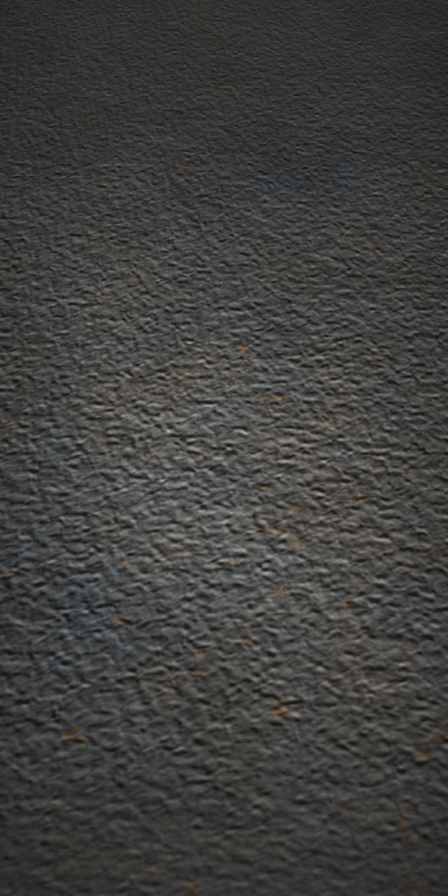
This texture is drawn by a Shadertoy shader. Its source:

```glsl
// Rough dark asphalt receding upward, with a soft pool of light and rusty flecks.

float hash(vec2 p) {
    vec3 q = fract(vec3(p.xyx) * 0.1031);
    q += dot(q, q.yzx + 33.33);
    return fract((q.x + q.y) * q.z);
}

float noise(vec2 p) {
    vec2 cell = floor(p), f = fract(p);
    f = f * f * (3.0 - 2.0 * f);
    return mix(mix(hash(cell), hash(cell + vec2(1, 0)), f.x),
               mix(hash(cell + vec2(0, 1)), hash(cell + vec2(1, 1)), f.x), f.y);
}

float fbm(vec2 p) {
    float sum = 0.0, amp = 0.5;
    for (int i = 0; i < 4; i++) {
        sum += amp * noise(p);
        p = mat2(0.8, 0.6, -0.6, 0.8) * p * 2.03 + 17.3;
        amp *= 0.5;
    }
    return sum;
}

// Height of the pebbled surface, fine grit riding on small lumps.
float surfaceHeight(vec2 p) {
    p += 0.8 * vec2(noise(p * 0.6 + 9.0), noise(p * 0.6 + 41.0));
    return 0.62 * noise(p) + 0.3 * noise(mat2(0.8, 0.6, -0.6, 0.8) * p * 1.7 + 5.7)
         + 0.18 * noise(p * 0.45 + 23.0);
}

// Soft elliptical patch centred on c with radii r.
float patchAt(vec2 uv, vec2 c, vec2 r) {
    vec2 d = (uv - c) / r;
    return exp(-dot(d, d));
}

void mainImage(out vec4 fragColor, in vec2 fragCoord) {
    vec2 uv = fragCoord / iResolution.xy;
    float aspect = iResolution.x / iResolution.y;

    // Grain shrinks steadily toward the far end.
    float nearness = 1.5 - uv.y;
    vec2 ground = vec2((uv.x - 0.5) * aspect / nearness, -log(nearness));
    vec2 grain = ground * vec2(125.0, 205.0);

    // Broad lighting: dim ends, bright middle, shaded sides.
    float light = 0.185 + 0.055 * smoothstep(1.0, 0.65, uv.y) * smoothstep(-0.1, 0.3, uv.y);
    light += 0.075 * patchAt(uv, vec2(0.43, 0.47), vec2(0.38, 0.17));
    light += 0.03 * patchAt(uv, vec2(0.75, 0.36), vec2(0.35, 0.2));
    light += 0.02 * patchAt(uv, vec2(0.25, 0.68), vec2(0.22, 0.1));
    light -= 0.012 * patchAt(uv, vec2(0.05, 0.34), vec2(0.3, 0.09));
    light -= 0.02 * patchAt(uv, vec2(0.68, 0.82), vec2(0.14, 0.035));
    light *= 1.0 - 0.14 * pow(abs(uv.x * 2.0 - 1.0), 3.0);
    float mottling = fbm(ground * vec2(14.0, 24.0)) - 0.47;
    light *= 1.0 + 0.22 * mottling;

    // Relief lit from the far side; sharpest in the middle distance.
    float focus = smoothstep(-0.12, 0.28, uv.y) * smoothstep(1.12, 0.5, uv.y);
    float relief = surfaceHeight(grain) - surfaceHeight(grain + vec2(0.15, 0.65));
    float grit = noise(grain * 2.3 + 60.0) - 0.5;
    float shade = relief * mix(0.5, 1.55, focus) + grit * mix(0.16, 0.34, focus);
    light *= max(1.05 + shade, 0.42);

    // Faint cool and warm stains over neutral grey.
    float warmth = 1.3 * (fbm(ground * vec2(16.0, 26.0) + 31.0) - 0.47);
    warmth += 0.3 * patchAt(uv, vec2(0.7, 0.35), vec2(0.45, 0.2));
    warmth -= 0.45 * patchAt(uv, vec2(0.05, 0.34), vec2(0.4, 0.12));
    warmth -= 0.4 * patchAt(uv, vec2(0.68, 0.82), vec2(0.2, 0.06));
    vec3 color = light * mix(vec3(0.95, 1.0, 1.04), vec3(1.04, 1.0, 0.94),
                             smoothstep(-0.8, 0.65, warmth));

    // Sparse, muted rust flecks, more common on the near right.
    float fleck = noise(ground * vec2(42.0, 68.0) + 80.0) * 0.75 + 0.25 * noise(grain * 0.9 + 12.0);
    float abundance = 0.05 * patchAt(uv, vec2(0.8, 0.32), vec2(0.4, 0.25));
    float rust = smoothstep(0.79 - abundance, 0.95 - abundance, fleck);
    rust *= smoothstep(1.0, 0.7, uv.y);
    color = mix(color, light * vec3(1.35, 1.0, 0.68), 0.65 * rust);

    fragColor = vec4(clamp(color, 0.0, 1.0), 1.0);
}
```
